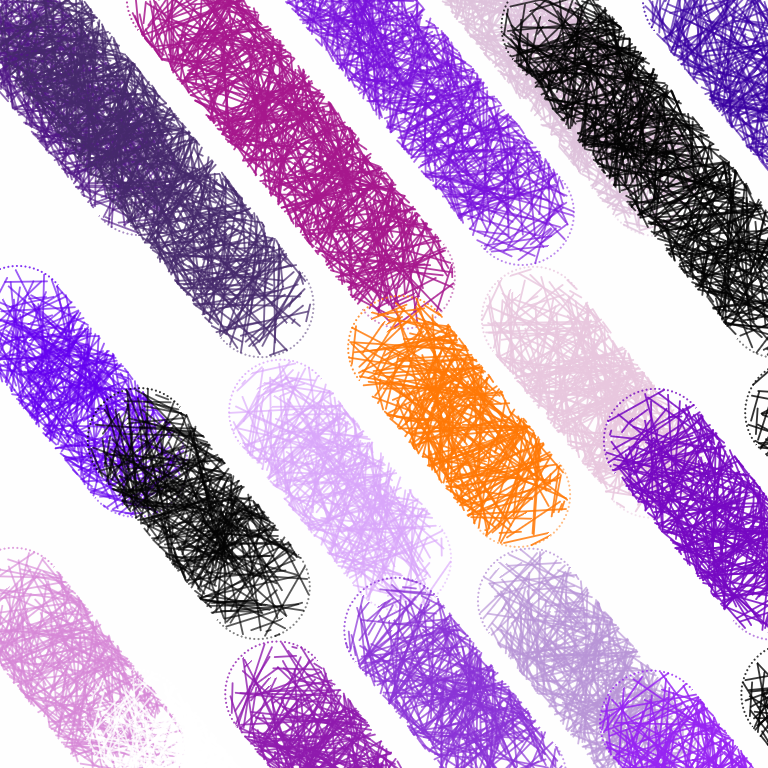
Write a WebGL 1 fragment shader that draws this pattern.

```glsl
precision highp float;
// Slanted scribbled capsules in three rows on white paper, the top row longer.
// Each capsule is a disc swept along an axis: at every small step a thin chord
// joins two random rim points, so ink builds up in the body and thins at the caps.

uniform vec2 u_resolution;

const float RADIUS = 0.0677;
const float LENGTH = 0.2455;
const float TOP_STRETCH = 1.9;
const float CHORDS = 165.0;       // chords begun per disc diameter
const float RIM_POINTS = 76.0;
const float HALF_WIDTH = 0.0012;
const float TAU = 6.2831853;
const vec2 AXIS = vec2(0.626, -0.780);

vec2 hash22(vec2 p) {
    vec3 q = fract(p.xyx * vec3(0.1031, 0.1030, 0.0973));
    q += dot(q, q.yzx + 33.33);
    return fract((q.xx + q.yz) * q.zy);
}

float segmentDistance(vec2 p, vec2 a, vec2 b) {
    vec2 pa = p - a, ba = b - a;
    float t = clamp(dot(pa, ba) / max(dot(ba, ba), 1e-6), 0.0, 1.0);
    return length(pa - ba * t);
}

float coverage(float d, float halfWidth, float px) {
    return clamp((halfWidth - d) / px + 0.5, 0.0, 1.0);
}

vec2 onRim(float turn) {
    float angle = floor(turn * RIM_POINTS) / RIM_POINTS * TAU;
    return RADIUS * vec2(cos(angle), sin(angle));
}

// Dots where chords end around a resting disc
float rimDots(vec2 p, float px) {
    float turn = atan(p.y, p.x) / TAU + 1.0;
    vec2 dotCentre = onRim(turn + 0.5 / RIM_POINTS);
    return coverage(length(p - dotCentre), HALF_WIDTH * 1.1, px);
}

// Ink amount of one capsule; p.x runs along its axis from the first cap
float scribble(vec2 p, float len, float seed, float opacity, float px) {
    float spacing = 2.0 * RADIUS / CHORDS;
    float first = ceil((p.x - RADIUS) / spacing);
    float clearPaper = 1.0;
    for (float j = 0.0; j < CHORDS; j++) {
        float slot = first + j;
        float centre = slot * spacing;
        if (centre >= 0.0 && centre <= len) {
            vec2 turns = hash22(vec2(slot + 7.0, seed * 19.0 + 3.0));
            vec2 local = p - vec2(centre, 0.0);
            float d = segmentDistance(local, onRim(turns.x), onRim(turns.y));
            clearPaper *= 1.0 - opacity * coverage(d, HALF_WIDTH, px);
        }
    }
    if (p.x < 0.0) clearPaper *= 1.0 - 0.8 * rimDots(p, px);
    if (p.x > len) clearPaper *= 1.0 - 0.5 * rimDots(p - vec2(len, 0.0), px);
    return 1.0 - clearPaper;
}

vec3 topInk(float c) {
    if (c < 1.0) return vec3(0.31, 0.09, 0.52);
    if (c < 2.0) return vec3(0.27, 0.16, 0.42);
    if (c < 3.0) return vec3(0.65, 0.09, 0.55);
    if (c < 4.0) return vec3(0.47, 0.07, 0.86);
    if (c < 5.0) return vec3(0.87, 0.76, 0.86);
    if (c < 6.0) return vec3(0.01);
    return vec3(0.22, 0.00, 0.63);
}

vec3 middleInk(float c) {
    if (c < 1.0) return vec3(0.39, 0.00, 0.94);
    if (c < 2.0) return vec3(0.01);
    if (c < 3.0) return vec3(0.85, 0.65, 0.98);
    if (c < 4.0) return vec3(1.00, 0.47, 0.02);
    if (c < 5.0) return vec3(0.91, 0.78, 0.87);
    if (c < 6.0) return vec3(0.46, 0.03, 0.76);
    return vec3(0.01);
}

vec3 bottomInk(float c) {
    if (c < 1.0) return vec3(0.84, 0.53, 0.84);
    if (c < 2.0) return vec3(1.0);
    if (c < 3.0) return vec3(0.56, 0.10, 0.68);
    if (c < 4.0) return vec3(0.54, 0.20, 0.84);
    if (c < 5.0) return vec3(0.72, 0.58, 0.84);
    if (c < 6.0) return vec3(0.59, 0.14, 0.95);
    return vec3(0.01);
}

// Four staggered columns make one group; groups and rows step evenly
vec2 capsuleStart(float column, float row) {
    float i = mod(column, 4.0);
    vec2 start = i < 1.0 ? vec2(0.028, 0.953) : i < 2.0 ? vec2(0.187, 0.794)
               : i < 3.0 ? vec2(0.371, 0.831) : vec2(0.526, 0.914);
    return start + floor(column / 4.0) * vec2(0.672, -0.001) - row * vec2(0.005, 0.367);
}

void main() {
    vec2 uv = gl_FragCoord.xy / u_resolution;
    float px = 1.0 / min(u_resolution.x, u_resolution.y);
    vec3 color = vec3(0.998);
    for (float row = 0.0; row < 3.0; row++) {
        float len = LENGTH * (row < 1.0 ? TOP_STRETCH : 1.0);
        for (float column = 0.0; column < 7.0; column++) {
            vec2 q = uv - capsuleStart(column, row) + AXIS * (len - LENGTH);
            vec2 p = vec2(dot(q, AXIS), dot(q, vec2(-AXIS.y, AXIS.x)));
            float edge = segmentDistance(p, vec2(0.0), vec2(len, 0.0)) - RADIUS;
            if (edge < HALF_WIDTH * 2.0 + px) {
                float seed = row * 7.0 + column;
                float opacity = mix(0.62, 0.85, hash22(vec2(seed, 5.0)).x);
                vec3 ink = row < 1.0 ? topInk(column) : row < 2.0 ? middleInk(column) : bottomInk(column);
                color = mix(color, ink, scribble(p, len, seed, opacity, px));
            }
        }
    }
    gl_FragColor = vec4(color, 1.0);
}
```
